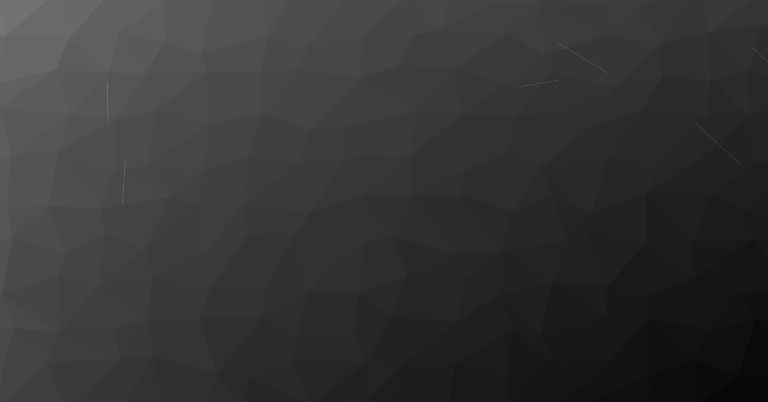
A Shadertoy shader for this background:

```glsl
// Low-poly grey backdrop: a jittered grid is split into triangles, each filled
// with one tone of a diagonal gradient, light at upper left, dark at lower right.
// A few faint hairline slivers shine between facets.

#define CELL vec2(0.1232, 0.1025)    // grid step, in canvas heights
#define GRID_ORIGIN vec2(0.02, -0.01)
#define JITTER 0.54                  // vertex scatter, in cells
#define ROW_WAVE 0.025               // sway of the upper rows
#define FACET_CONTRAST 0.012         // random tone spread between facets
#define CORNER_GLOW 0.07             // extra light at the upper left
#define SLIVER_LIGHT 0.15            // brightness of the hairlines
#define SLIVER_RADIUS 0.0005         // half thickness of the hairlines

// Hairline end points, in canvas heights from the upper left
const vec4 SLIVERS[6] = vec4[6](
    vec4(0.267, 0.205, 0.269, 0.315), vec4(0.312, 0.395, 0.304, 0.510),
    vec4(1.387, 0.106, 1.511, 0.181), vec4(1.297, 0.215, 1.387, 0.200),
    vec4(1.732, 0.308, 1.841, 0.408), vec4(1.871, 0.118, 1.911, 0.155));

vec2 hash2(vec2 p) {
    vec3 q = fract(p.xyx * vec3(0.1031, 0.1030, 0.0973));
    q += dot(q, q.yzx + 33.33);
    return fract((q.xx + q.yz) * q.zy);
}

float cross2(vec2 a, vec2 b) { return a.x * b.y - a.y * b.x; }

vec2 gridVertex(vec2 id) {
    vec2 v = GRID_ORIGIN + (id + JITTER * (hash2(id + 41.0) - 0.5)) * CELL;
    v.y += ROW_WAVE * cos(7.2 * (v.x - 0.575)) * exp(-abs(id.y - 1.0));
    return v;
}

// Smooth gradient sampled at a point, y running downward
float gradientTone(vec2 p, float aspect) {
    vec2 uv = clamp(p / vec2(aspect, 1.0), 0.0, 1.0);
    float across = pow(uv.x, 0.72);
    float down = pow(uv.y, 0.87);
    float tone = mix(mix(0.41, 0.21, across), mix(0.27, 0.022, across), down);
    return tone + CORNER_GLOW * exp(-6.0 * length(uv));
}

float edgeDistance(vec2 p, vec2 a, vec2 b) {
    return cross2(b - a, p - a) / length(b - a);
}

float triangleDistance(vec2 p, vec2 a, vec2 b, vec2 c) {
    float winding = sign(cross2(b - a, c - a));
    vec3 d = vec3(edgeDistance(p, a, b), edgeDistance(p, b, c), edgeDistance(p, c, a));
    d *= -winding;
    return max(d.x, max(d.y, d.z));
}

float segmentDistance(vec2 p, vec2 a, vec2 b) {
    vec2 ab = b - a;
    return length(p - a - ab * clamp(dot(p - a, ab) / dot(ab, ab), 0.0, 1.0));
}

// Tone weighted by coverage in x, coverage in y
vec2 facet(vec2 p, vec2 a, vec2 b, vec2 c, float seed, float aspect, float px) {
    float cover = clamp(0.5 - triangleDistance(p, a, b, c) / px, 0.0, 1.0);
    float tone = gradientTone((a + b + c) / 3.0, aspect);
    tone += FACET_CONTRAST * (seed - 0.5);
    return vec2(tone, 1.0) * cover;
}

void mainImage(out vec4 fragColor, in vec2 fragCoord) {
    float px = 1.0 / iResolution.y;
    float aspect = iResolution.x * px;
    vec2 p = vec2(fragCoord.x, iResolution.y - fragCoord.y) * px;

    // Facets of the surrounding cells, each split along its shorter diagonal
    vec2 home = floor((p - GRID_ORIGIN) / CELL);
    vec2 sum = vec2(0.0);
    for (int j = -1; j <= 1; j++) {
        for (int i = -1; i <= 1; i++) {
            vec2 id = home + vec2(i, j);
            vec2 a = gridVertex(id);
            vec2 b = gridVertex(id + vec2(1.0, 0.0));
            vec2 c = gridVertex(id + vec2(1.0, 1.0));
            vec2 d = gridVertex(id + vec2(0.0, 1.0));
            vec2 seed = hash2(id + 97.0);
            if (distance(a, c) < distance(b, d)) {
                sum += facet(p, a, b, c, seed.x, aspect, px);
                sum += facet(p, a, c, d, seed.y, aspect, px);
            } else {
                sum += facet(p, a, b, d, seed.x, aspect, px);
                sum += facet(p, b, c, d, seed.y, aspect, px);
            }
        }
    }
    float tone = sum.x / max(sum.y, 0.001);

    // Bright hairlines between facets
    float sliver = 0.0;
    for (int i = 0; i < 6; i++) {
        float d = segmentDistance(p, SLIVERS[i].xy, SLIVERS[i].zw);
        sliver = max(sliver, clamp(0.5 + (SLIVER_RADIUS - d) / px, 0.0, 1.0));
    }
    tone += SLIVER_LIGHT * sliver;

    fragColor = vec4(vec3(clamp(tone, 0.0, 1.0)), 1.0);
}
```
